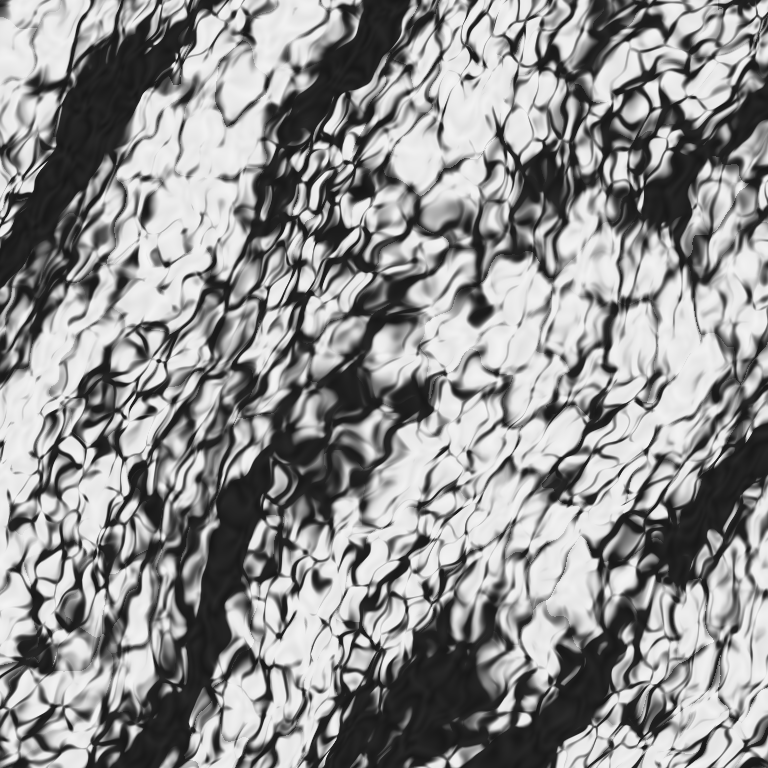
Reproduce this texture procedurally as a WebGL 2 fragment shader.

```glsl
#version 300 es
precision highp float;
// Fractured, foliated rock: pale elongated plates split by dark slanting fissures.

#define GRAIN_ANGLE 1.09               // direction of the foliation, radians
#define FISSURE_FREQ vec2(1.7, 6.5)    // frequencies are (along, across) the grain
#define PLATE_FREQ vec2(9.0, 20.0)
#define RUBBLE_FREQ vec2(25.0, 46.0)
#define SPLINTER_FREQ vec2(5.5, 23.0)
#define MOTTLE_FREQ vec2(17.0, 36.0)
#define SPECK_FREQ vec2(48.0, 85.0)
#define WARP 0.014
#define DARK 0.125
#define LIGHT 0.915
#define BALANCE 0.04                   // shifts the whole tone up or down

uniform vec2 u_resolution;
out vec4 fragColor;

const uint LCG_MUL = 1664525u;
const uint LCG_ADD = 1013904223u;

vec2 hash2(vec2 cell) {
    uvec2 v = uvec2(ivec2(cell)) * LCG_MUL + LCG_ADD;
    for (int i = 0; i < 2; i++) {
        v.x += v.y * LCG_MUL;
        v.y += v.x * LCG_MUL;
        v ^= v >> 16u;
    }
    return vec2(v & 65535u) / 65535.0;
}

float cornerSlope(vec2 cell, vec2 offset) {
    float angle = 6.2832 * hash2(cell).x;
    return dot(vec2(cos(angle), sin(angle)), offset);
}

// Gradient noise scaled to roughly unit variance
float noise(vec2 p) {
    vec2 cell = floor(p), f = p - cell;
    vec2 w = f * f * f * (f * (f * 6.0 - 15.0) + 10.0);
    vec2 e = vec2(1.0, 0.0);
    float low = mix(cornerSlope(cell, f), cornerSlope(cell + e.xy, f - e.xy), w.x);
    float high = mix(cornerSlope(cell + e.yx, f - e.yx), cornerSlope(cell + e.xx, f - e.xx), w.x);
    return 5.0 * mix(low, high, w.y);
}

// Cellular pattern: x = distance to the border, y = random value of the cell
vec2 cells(vec2 p) {
    vec2 base = floor(p);
    float nearest = 9.0, second = 9.0, id = 0.0;
    for (int j = -1; j <= 1; j++) {
        for (int i = -1; i <= 1; i++) {
            vec2 cell = base + vec2(i, j);
            float d = length(cell + hash2(cell) - p);
            if (d < nearest) {
                second = nearest;
                nearest = d;
                id = hash2(cell + 71.0).y;
            } else {
                second = min(second, d);
            }
        }
    }
    return vec2(second - nearest, id);
}

// Crack profile with roughly zero mean and unit variance
float crack(float dist, float width) {
    return (smoothstep(0.0, width, dist) - 0.74) / 0.35;
}

void main() {
    vec2 p = gl_FragCoord.xy / u_resolution.y;
    vec2 dir = vec2(cos(GRAIN_ANGLE), sin(GRAIN_ANGLE));
    vec2 g = vec2(dot(p, dir), dot(p, vec2(-dir.y, dir.x))) + 3.0;

    // Bend the grain and roughen the edges
    g.y += WARP * noise(g * vec2(3.0, 4.0) + 11.0);
    vec2 rough = vec2(noise(g * vec2(22.0, 30.0) + 5.0), noise(g * vec2(26.0, 34.0) + 47.0));
    g += WARP * vec2(0.4, 0.22) * rough;

    // Fine surface grain
    float mottle = noise(g * MOTTLE_FREQ + 19.0);
    float speck = noise(g * SPECK_FREQ + 83.0);

    // Broad dark bands, the deepest of them opening into solid chasms
    float fissure = 0.72 * noise(g * FISSURE_FREQ) + 0.68 * noise(g * FISSURE_FREQ * 2.4 + 37.0);
    float chasm = smoothstep(1.4, 1.8, fissure + 0.16 * mottle);

    // Plates, crushed rubble and long splinters
    vec2 plate = cells(g * PLATE_FREQ);
    vec2 rubble = cells(g * RUBBLE_FREQ + 29.0);
    float crushed = smoothstep(-0.8, 1.2, noise(g * vec2(4.0, 7.0) + 61.0));
    float splinter = abs(noise(g * SPLINTER_FREQ + 53.0));

    float height = BALANCE - 0.5 * fissure - 2.2 * chasm;
    height += 0.5 * crack(plate.x, 0.26) + 0.8 * (plate.y - 0.5);
    height += mix(0.12, 0.6, crushed) * crack(rubble.x, 0.32);
    height += 0.36 * crack(splinter, 0.55);
    height += mix(0.2, 0.42, crushed) * mottle + 0.28 * speck;

    // Tone curve: clipped blacks and flat bright faces
    float tone = mix(DARK, LIGHT, smoothstep(-1.4, 0.9, height));
    tone += 0.012 * speck;
    fragColor = vec4(vec3(tone), 1.0);
}
```
